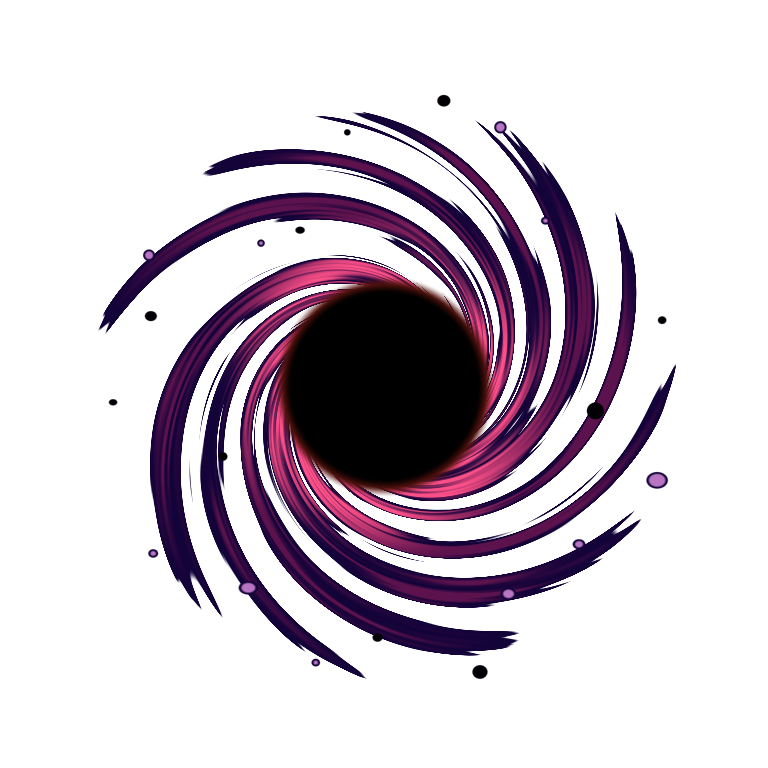
A three.js fragment shader for this background:

```glsl
// Black hole with a glowing rim and log-spiral arms of pink and navy filaments on white.
varying vec2 vUv;

const float TAU = 6.2831853;

float hash(vec2 p) {
  p = fract(p * vec2(0.1031, 0.1137));
  p += dot(p, p.yx + 33.33);
  return fract((p.x + p.y) * p.x * 7.31);
}

// Value noise that repeats along x, so it closes around the circle.
float ringNoise(vec2 p, float period) {
  vec2 i = floor(p);
  vec2 f = fract(p);
  f = f * f * (3.0 - 2.0 * f);
  float x0 = mod(i.x, period);
  float x1 = mod(i.x + 1.0, period);
  float low = mix(hash(vec2(x0, i.y)), hash(vec2(x1, i.y)), f.x);
  float high = mix(hash(vec2(x0, i.y + 1.0)), hash(vec2(x1, i.y + 1.0)), f.x);
  return mix(low, high, f.y);
}

// Filaments stretched along the spiral.
float strands(float phase, float logR, float count) {
  return ringNoise(vec2(phase / TAU * count, logR * 4.0 + 40.0), count);
}

// 1 on the axis of the nearest arm, 0 on its border, negative in the gaps.
float armProfile(float phase) {
  float best = -1.0;
  for (int i = 0; i < 10; i++) {
    float k = float(i);
    float centre = 0.17 + 0.575 * k;
    float halfWidth = 0.165 + 0.045 * cos(k * TAU / 3.0);
    if (i == 5) halfWidth = 0.09;
    float offset = abs(mod(phase - centre + 0.5 * TAU, TAU) - 0.5 * TAU);
    best = max(best, 1.0 - offset / halfWidth);
  }
  return best;
}

void main() {
  vec3 navy = vec3(0.07, 0.01, 0.22);
  vec3 plum = vec3(0.36, 0.07, 0.30);
  vec3 pink = vec3(0.98, 0.31, 0.53);
  vec3 ember = vec3(0.33, 0.07, 0.05);
  vec3 lilac = vec3(0.72, 0.46, 0.76);

  vec2 p = vUv - vec2(0.501, 0.497);
  float r = length(p);
  float logR = log(max(r, 0.02));
  float phase = mod(atan(p.y, p.x) - 2.48 * logR, TAU);

  // Spiral arms, fraying into thin strands with distance
  float coarse = strands(phase, logR, 84.0);
  float fine = strands(phase, logR + 3.0, 190.0);
  float arm = armProfile(phase);
  float fray = mix(-0.4, 0.45, (r - 0.14) / 0.22) + 1.4 * smoothstep(0.345, 0.41, r);
  float level = arm + 1.6 * (0.6 * coarse + 0.4 * fine - 0.5) - fray;
  float cover = smoothstep(-0.04, 0.06, level);

  // Heat rises toward the hole and along the strand cores
  float streak = smoothstep(0.25, 0.8, 0.5 * coarse + 0.5 * fine);
  float core = smoothstep(0.1, 1.0, level);
  float plumHeat = core * streak * (1.0 - smoothstep(0.27, 0.39, r));
  float pinkHeat = smoothstep(0.05, 0.8, level) * (0.3 + 0.7 * streak);
  pinkHeat *= 1.0 - smoothstep(0.14, 0.235, r);
  vec3 armColor = mix(navy, plum, min(plumHeat * 1.6, 1.0));
  armColor = mix(armColor, pink, min(pinkHeat * 1.2, 1.0));
  vec3 color = mix(vec3(1.0), armColor, cover);

  // Scattered debris: outlined lilac motes and small black specks
  for (int i = 0; i < 20; i++) {
    float k = float(i);
    float angle = 2.85 + k * 2.4;
    float orbit = 0.17 + 0.225 * sqrt(hash(vec2(k, 7.0)));
    vec2 q = p - orbit * vec2(cos(angle), sin(angle));
    float size = mix(0.004, 0.011, pow(hash(vec2(k, 19.0)), 2.0));
    q.x *= mix(0.7, 1.0, hash(vec2(k, 31.0)));
    float d = length(q) - size;
    float isMote = step(0.5, mod(k, 2.0));
    float inner = isMote * (1.0 - smoothstep(-0.004, -0.001, d));
    vec3 rimColor = mix(vec3(0.01, 0.0, 0.02), navy, isMote);
    color = mix(color, mix(rimColor, lilac, inner), 1.0 - smoothstep(-0.001, 0.001, d));
  }

  // Ember rim and black disc
  color = mix(color, ember, 1.0 - smoothstep(0.130, 0.145, r));
  color = mix(color, vec3(0.005, 0.0, 0.0), 1.0 - smoothstep(0.121, 0.136, r));

  gl_FragColor = vec4(color, 1.0);
}
```
